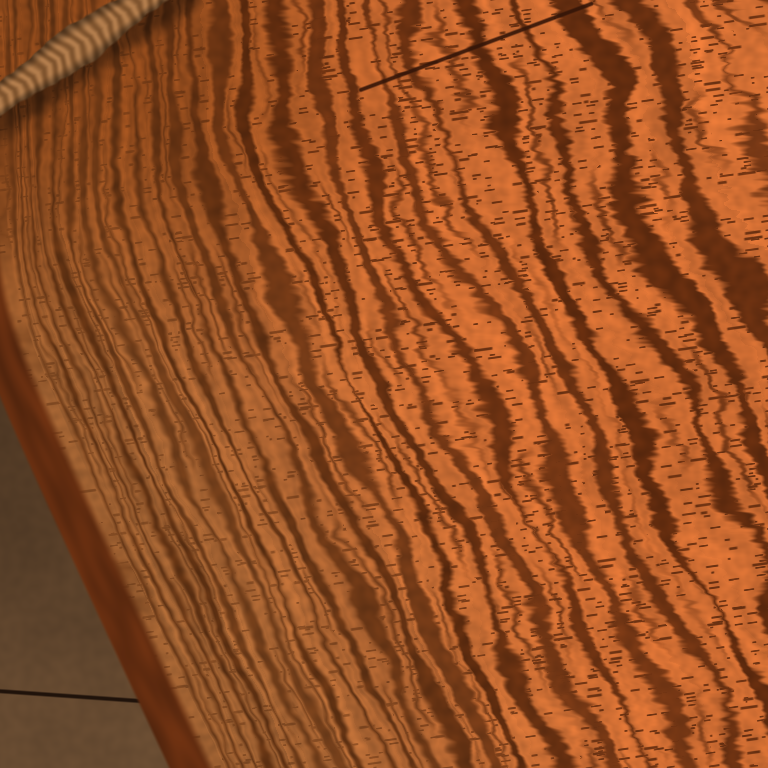
This texture is drawn by a WebGL 2 fragment shader. Its source:

```glsl
#version 300 es
precision highp float;
// Curved, dark-veined orange wood with a rope at its corner and floor tiles beside it.

uniform vec2 u_resolution;
out vec4 fragColor;

float hash(vec2 p) {
    vec3 q = fract(vec3(p.xyx) * 0.1031);
    q += dot(q, q.yzx + 33.33);
    return fract((q.x + q.y) * q.z);
}

float cornerGradient(vec2 cell, vec2 offset) {
    float angle = 6.2832 * hash(cell);
    return dot(vec2(cos(angle), sin(angle)), offset);
}

// Gradient noise, roughly -0.7 to 0.7
float noise(vec2 p) {
    vec2 i = floor(p), f = p - i;
    vec2 u = f * f * f * (f * (f * 6.0 - 15.0) + 10.0);
    vec2 e = vec2(0.0, 1.0);
    return mix(mix(cornerGradient(i, f), cornerGradient(i + e.yx, f - e.yx), u.x),
               mix(cornerGradient(i + e.xy, f - e.xy), cornerGradient(i + 1.0, f - 1.0), u.x), u.y);
}

// x: distance to a segment, y: position along it from 0 to 1
vec2 segment(vec2 p, vec2 a, vec2 b) {
    vec2 ab = b - a;
    float h = clamp(dot(p - a, ab) / dot(ab, ab), 0.0, 1.0);
    return vec2(length(p - a - ab * h), h);
}

// Position across the grain, which is upright above a bend and slanted below it
float acrossGrain(vec2 p) {
    float below = 0.62 + 0.57 * p.x - p.y;
    return p.x - 0.185 * (below + sqrt(below * below + 0.01));
}

// Dark vein around the middle of each unit of phase
float vein(float phase, float halfWidth, float soft) {
    float d = abs(fract(phase) - 0.5);
    return 1.0 - smoothstep(halfWidth - soft, halfWidth + soft, d);
}

// Short scattered pores lying across the grain
float pores(vec2 p, vec2 scale, float density) {
    vec2 q = vec2(p.x + 0.1 * p.y, p.y - 0.14 * p.x) * scale;
    vec2 cell = floor(q);
    vec2 center = vec2(0.5, 0.35 + 0.3 * hash(cell + 17.0));
    vec2 d = abs(q - cell - center);
    float reach = mix(0.12, 0.45, hash(cell + 41.0));
    float mark = (1.0 - smoothstep(reach - 0.12, reach, d.x)) * (1.0 - smoothstep(0.08, 0.32, d.y));
    return mark * step(hash(cell), density);
}

vec3 woodColor(vec2 p, float s) {
    // Vein spacing grows steadily across the grain
    float spacing = 0.012 + 0.075 * max(s, 0.0);
    float phase = log(spacing / 0.012) / 0.075;
    float wide = smoothstep(0.1, 0.45, s);
    phase += 0.75 * noise(vec2(phase * 0.45, p.y * 5.0));
    phase += 0.30 * noise(vec2(phase * 1.1, p.y * 15.0 + 9.0));
    phase += 0.14 * noise(p * vec2(30.0, 75.0)) + 0.10 * wide * noise(p * vec2(25.0, 190.0));
    float id = floor(phase);
    float soft = 0.0024 / spacing + 0.03;

    // Main veins swell into patches, finer veins come and go between them
    float swell = noise(vec2(id * 7.3 + 0.5, p.y * 7.0));
    float halfWidth = 0.13 + 0.09 * hash(vec2(id, 3.0)) + 0.24 * swell;
    float dark = vein(phase, halfWidth, soft) * mix(0.72, 1.0, hash(vec2(id, 8.0)));
    float fineMask = smoothstep(-0.08, 0.22, noise(vec2(phase * 0.7 + 30.0, p.y * 6.0)));
    float fine = vein(phase * 2.0 + 0.5 + 0.5 * noise(p * vec2(22.0, 32.0)), 0.13, soft * 1.6);
    dark = max(dark, 0.68 * fine * fineMask);
    for (int i = 0; i < 3; i++) {
        float k = float(i);
        vec2 scale = vec2(30.0 + 13.0 * k, 115.0 + 35.0 * k);
        dark = max(dark, (0.5 + 0.3 * wide) * pores(p + 0.37 * k, scale, 0.13 + 0.08 * fineMask));
    }

    // Light wood goes from dull tan to bright orange, and deep brown in the upper left
    vec3 light = mix(vec3(0.64, 0.39, 0.20), vec3(0.82, 0.43, 0.20), smoothstep(0.0, 0.5, s));
    float shade = smoothstep(0.45, 0.9, p.y) * (1.0 - smoothstep(0.15, 0.65, p.x));
    light = mix(light, vec3(0.55, 0.27, 0.09), 0.85 * shade);
    float streak = noise(vec2(phase * 4.0, p.y * 9.0)) + 0.7 * noise(p * 85.0);
    light *= 1.0 + 0.15 * streak + 0.10 * (hash(vec2(id, 5.0)) - 0.5);
    vec3 deep = mix(vec3(0.37, 0.19, 0.07), vec3(0.33, 0.14, 0.04), wide);
    deep *= 1.0 + 0.25 * noise(p * 60.0);
    return mix(light, deep, dark);
}

vec3 floorColor(vec2 p) {
    vec3 tile = mix(vec3(0.40, 0.29, 0.19), vec3(0.31, 0.22, 0.14), smoothstep(0.0, 0.45, p.y));
    tile *= 1.0 + 0.08 * noise(p * 14.0) + 0.06 * noise(p * 70.0);
    float gap = abs(p.y - 0.1 + 0.07 * p.x);
    return mix(vec3(0.12, 0.07, 0.04), tile, smoothstep(0.001, 0.004, gap));
}

void main() {
    vec2 p = gl_FragCoord.xy / u_resolution;
    float s = acrossGrain(p);

    // Floor, smooth rim and veined face
    vec3 rim = vec3(0.38, 0.17, 0.06) * (1.0 + 0.3 * noise(vec2(s * 60.0, p.y * 12.0)));
    vec3 color = mix(rim, woodColor(p, s), smoothstep(-0.020, -0.008, s));
    color = mix(floorColor(p), color, smoothstep(-0.059, -0.054, s));

    // Thin straight joint near the top
    vec2 joint = segment(p, vec2(0.47, 0.883), vec2(0.77, 0.995));
    color = mix(color, vec3(0.20, 0.08, 0.03), 0.9 * (1.0 - smoothstep(0.001, 0.004, joint.x)));

    // Twisted rope with a thicker knot and a soft shadow
    vec2 ropeStart = vec2(-0.03, 0.85), ropeEnd = vec2(0.23, 1.03);
    vec2 rope = segment(p, ropeStart, ropeEnd);
    float radius = 0.018 + 0.010 * exp(-pow((rope.y - 0.5) * 5.0, 2.0)) + 0.003 * noise(p * 60.0);
    float shadow = segment(p + vec2(-0.008, 0.018), ropeStart, ropeEnd).x;
    color *= 1.0 - 0.4 * (1.0 - smoothstep(0.010, 0.038, shadow));
    float twist = 0.5 + 0.5 * sin(rope.y * 130.0 + rope.x * 110.0 + 3.0 * noise(p * 30.0));
    vec3 fiber = mix(vec3(0.50, 0.33, 0.18), vec3(0.70, 0.49, 0.30), twist);
    fiber *= 1.0 - 0.4 * smoothstep(0.4, 1.0, rope.x / radius);
    color = mix(color, fiber, 1.0 - smoothstep(radius - 0.002, radius + 0.002, rope.x));

    fragColor = vec4(color, 1.0);
}
```
